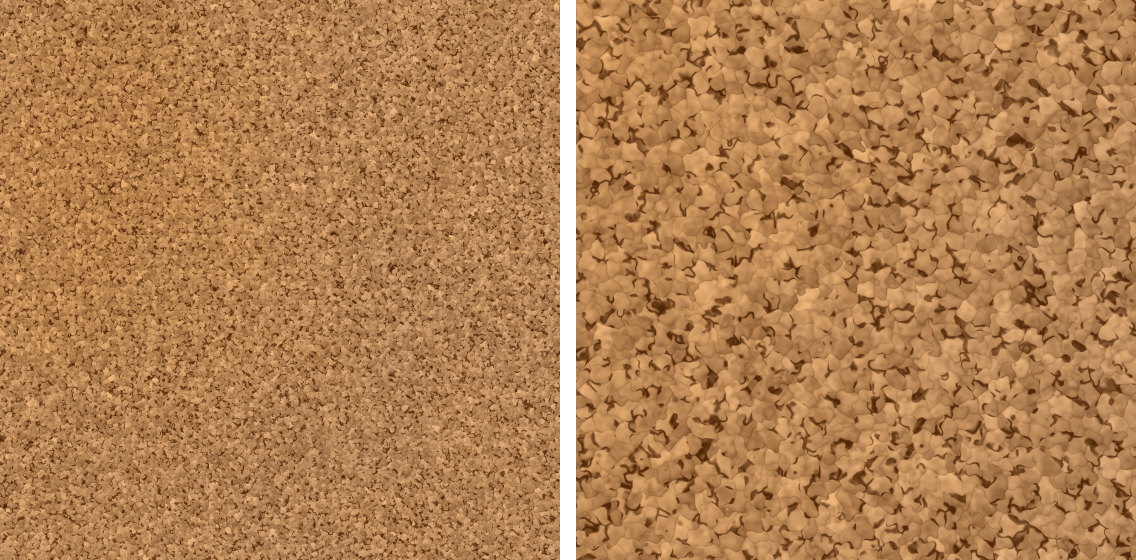
Left, the full canvas; right, a detail of the centre.
This texture is drawn by a Shadertoy shader. Its source:

```glsl
const float GRAINS = 110.0;       // grains across the canvas
const float SIZE_SPREAD = 0.34;   // variation of grain size
const float WARP = 0.75;          // raggedness of grain outlines
const float BASE_TONE = 0.785;
const float GRAIN_CONTRAST = 0.42;
const float FIBRE_CONTRAST = 0.50;
const float BEVEL = 0.20;
const float SEAM_DEPTH = 0.17;
const float PIT_DEPTH = 0.66;
const float PIT_WIDTH = 0.40;
const float STAIN_DEPTH = 0.06;
const int SAMPLES = 2;            // antialiasing samples per axis
const vec2 LIGHT_DIR = vec2(-0.6, 0.8);
const mat2 TURN = mat2(0.8, 0.6, -0.6, 0.8);
const vec3 DARK_CORK = vec3(0.42, 0.25, 0.11);
const vec3 PALE_CORK = vec3(0.84, 0.64, 0.44);
const vec3 COOL_TINT = vec3(0.985, 0.995, 1.03);
const vec3 WARM_TINT = vec3(1.03, 0.98, 0.85);

float hash(vec2 p) {
    return fract(sin(dot(p, vec2(127.1, 311.7))) * 43758.5453);
}

vec2 hash2(vec2 p) {
    return vec2(hash(p), hash(p + 57.3));
}

float noise(vec2 p) {
    vec2 cell = floor(p);
    vec2 f = fract(p);
    f = f * f * (3.0 - 2.0 * f);
    float low = mix(hash(cell), hash(cell + vec2(1, 0)), f.x);
    float high = mix(hash(cell + vec2(0, 1)), hash(cell + vec2(1, 1)), f.x);
    return mix(low, high, f.y);
}

// Weighted cells: xy = offset from grain centre, z = seam distance, w = grain id
vec4 grainAt(vec2 p) {
    vec2 home = floor(p);
    float nearest = 9.0;
    float second = 9.0;
    vec2 offset = vec2(0.0);
    float id = 0.0;
    for (int y = -2; y <= 2; y++) {
        for (int x = -2; x <= 2; x++) {
            vec2 cell = home + vec2(x, y);
            vec2 toPoint = p - cell - hash2(cell);
            float d = length(toPoint) - SIZE_SPREAD * hash(cell + 19.7);
            if (d < nearest) {
                second = nearest;
                nearest = d;
                offset = toPoint;
                id = hash(cell + 83.1);
            } else {
                second = min(second, d);
            }
        }
    }
    return vec4(offset, second - nearest, id);
}

vec3 cork(vec2 uv) {
    vec2 p = uv * GRAINS;
    vec2 turned = TURN * p;
    vec2 warp = vec2(noise(turned * 2.2), noise(turned * 2.2 + 41.0)) - 0.5;
    vec4 grain = grainAt(p + WARP * warp);

    // Grain tone, fibres and relief
    float tone = BASE_TONE + GRAIN_CONTRAST * (grain.w - 0.5);
    float fibre = 0.55 * noise(turned * 1.9 + 7.0) + 0.45 * noise(p * 3.3 + 23.0);
    tone += FIBRE_CONTRAST * (fibre - 0.5);
    tone += BEVEL * dot(grain.xy, LIGHT_DIR);
    tone += 0.15 * step(0.985, grain.w);

    // Soft seams everywhere, short pits where grains part
    float seam = 1.0 - smoothstep(0.0, 0.32, grain.z);
    float parting = smoothstep(0.50, 0.80, noise(turned * 1.75 + 131.0));
    float width = PIT_WIDTH * parting + 0.001;
    float pit = 1.0 - smoothstep(0.2 * width, width, grain.z);
    tone -= SEAM_DEPTH * seam;
    tone -= PIT_DEPTH * pit * smoothstep(0.0, 0.6, parting);

    // Broad stains and a warm patch to the upper left
    float stain = 0.6 * noise(uv * 4.0 + 3.0) + 0.4 * noise(uv * 11.0 + 17.0);
    vec2 fromPatch = (uv - vec2(0.2, 0.68)) * vec2(3.6, 2.2);
    float warmth = 0.6 * exp(-dot(fromPatch, fromPatch)) + 0.45 * stain;
    tone += STAIN_DEPTH * (stain - 0.5);

    vec3 colour = mix(DARK_CORK, PALE_CORK, clamp(tone, -0.25, 1.2));
    return colour * mix(COOL_TINT, WARM_TINT, clamp(warmth, 0.0, 1.0));
}

void mainImage(out vec4 fragColor, in vec2 fragCoord) {
    vec3 sum = vec3(0.0);
    for (int j = 0; j < SAMPLES; j++) {
        for (int i = 0; i < SAMPLES; i++) {
            vec2 shift = (vec2(i, j) + 0.5) / float(SAMPLES) - 0.5;
            sum += cork((fragCoord + shift) / iResolution.y);
        }
    }
    fragColor = vec4(sum / float(SAMPLES * SAMPLES), 1.0);
}
```
